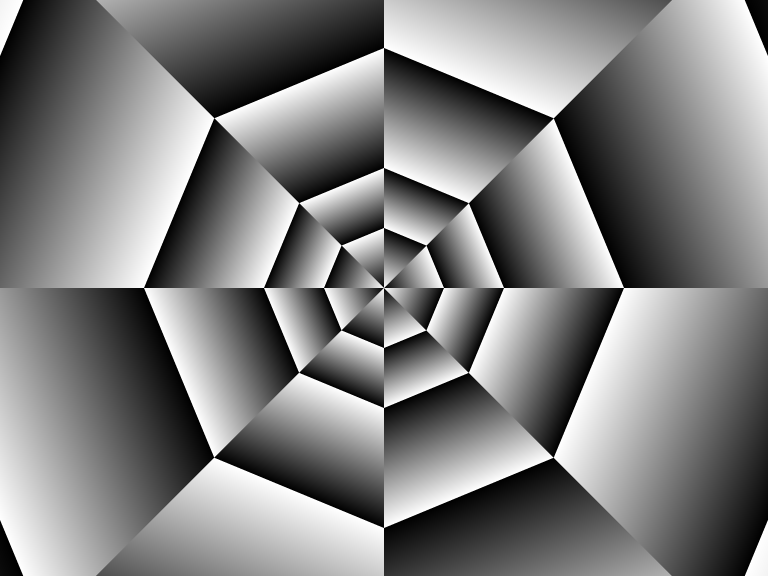
Give the GLSL for this background, as a WebGL 1 fragment shader.

```glsl
precision highp float;

uniform vec2 u_resolution;

#define CORE_RADIUS 0.1041667   // corner radius of the innermost octagon, in canvas heights
#define SECTORS 8.0
#define SAMPLES 4               // antialiasing samples per axis

const float TAU = 6.2831853;

// Corner radius of the octagon through p, with corners on the axes and diagonals
float octagonRadius(vec2 p, float sector) {
    float halfAngle = 0.5 * TAU / SECTORS;
    float facing = (sector + 0.5) * TAU / SECTORS;
    return dot(p, vec2(cos(facing), sin(facing))) / cos(halfAngle);
}

// Linear ramp across each ring; ring radii double outside the core
float ringRamp(float radius) {
    float r = radius / CORE_RADIUS;
    if (r < 1.0) return r;
    return r / exp2(floor(log2(r))) - 1.0;
}

float web(vec2 p) {
    float sector = floor(mod(atan(p.y, p.x), TAU) * SECTORS / TAU);
    float ramp = clamp(ringRamp(octagonRadius(p, sector)), 0.0, 1.0);
    // Every second sector runs from light to dark
    return mod(sector, 2.0) < 0.5 ? ramp : 1.0 - ramp;
}

void main() {
    vec2 fromCenter = gl_FragCoord.xy - 0.5 * u_resolution;
    float shade = 0.0;

    // Average a grid of samples to smooth the edges
    for (int j = 0; j < SAMPLES; j++) {
        for (int i = 0; i < SAMPLES; i++) {
            vec2 offset = (vec2(float(i), float(j)) + 0.5) / float(SAMPLES) - 0.5;
            shade += web((fromCenter + offset) / u_resolution.y);
        }
    }
    shade /= float(SAMPLES * SAMPLES);

    gl_FragColor = vec4(vec3(shade), 1.0);
}
```
